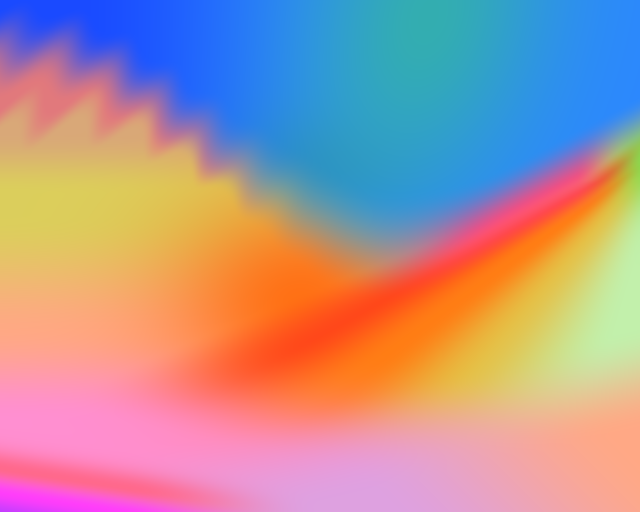
Write a WebGL 2 fragment shader that draws this background.

```glsl
#version 300 es
precision highp float;
// Soft blurred gradient: a blue sky field dipping into a warm, rippled spectrum.
uniform vec2 u_resolution;
out vec4 fragColor;

// Cool field
const vec3 DEEP_BLUE = vec3(0.10, 0.29, 1.00);
const vec3 AZURE     = vec3(0.17, 0.53, 1.00);
const vec3 TEAL      = vec3(0.20, 0.68, 0.69);
const vec3 STEEL     = vec3(0.16, 0.52, 0.76);
// Warm field
const vec3 PINK   = vec3(1.00, 0.56, 0.82);
const vec3 PEACH  = vec3(1.00, 0.66, 0.52);
const vec3 STRAW  = vec3(0.86, 0.81, 0.36);
const vec3 TAN    = vec3(0.85, 0.66, 0.47);
const vec3 ORANGE = vec3(1.00, 0.44, 0.08);
const vec3 ROSE   = vec3(0.89, 0.44, 0.49);
// Diagonal spectrum and lower corners
const vec3 RED     = vec3(1.00, 0.28, 0.10);
const vec3 TANGERINE = vec3(1.00, 0.49, 0.08);
const vec3 AMBER   = vec3(0.90, 0.75, 0.27);
const vec3 MINT    = vec3(0.76, 0.94, 0.67);
const vec3 LIME    = vec3(0.50, 0.88, 0.33);
const vec3 HOT_PINK = vec3(1.00, 0.29, 0.48);
const vec3 LILAC   = vec3(0.87, 0.63, 0.88);
const vec3 CORAL   = vec3(1.00, 0.41, 0.55);
const vec3 MAGENTA = vec3(1.00, 0.24, 0.98);
const vec3 VIOLET  = vec3(0.74, 0.24, 1.00);

const float RIPPLE_PERIOD = 0.10;
const float RIPPLE_LEAN = 0.5;
const float FAN_SLOPE = 1.063;

float glow(vec2 p, vec2 center, vec2 radius) {
    vec2 q = (p - center) / radius;
    return exp(-dot(q, q));
}

// Height of the border between the cool and warm fields
float borderHeight(float x) {
    float left = 0.905 - 0.40 * smoothstep(0.05, 0.65, x);
    float right = 0.568 + 0.67 * (x - 0.716);
    return log(exp(40.0 * left) + exp(40.0 * right)) / 40.0;
}

vec3 coolField(vec2 p) {
    vec3 c = mix(DEEP_BLUE, AZURE, smoothstep(0.1, 0.55, p.x));
    c = mix(c, STEEL, 0.8 * glow(p, vec2(0.50, 0.67), vec2(0.14, 0.11)));
    vec2 leaned = vec2(p.x - 0.15 * (p.y - 0.97), p.y);
    return mix(c, TEAL, glow(leaned, vec2(0.67, 0.97), vec2(0.19, 0.38)));
}

// Colours fanning out from red to mint across a diagonal; t is in fan widths
vec3 fanColor(float t) {
    vec3 c = mix(RED, TANGERINE, smoothstep(-1.0, 0.0, t));
    c = mix(c, AMBER, smoothstep(0.0, 1.0, t));
    return mix(c, MINT, smoothstep(0.8, 2.1, t));
}

vec3 warmField(vec2 p, float border, float ripple) {
    // Vertical wash on the left and the central orange
    vec3 c = mix(PINK, PEACH, smoothstep(0.18, 0.36, p.y));
    c = mix(c, STRAW, smoothstep(0.34, 0.58, p.y));
    c = mix(c, TAN, smoothstep(0.62, 0.74, p.y));
    c = mix(c, ORANGE, glow(p, vec2(0.47, 0.41), vec2(0.20, 0.20)));

    // Diagonal fan on the right
    float fanWidth = max(0.03, 0.052 + 0.40 * (0.593 - p.y));
    float t = (p.x - FAN_SLOPE * p.y - 0.279) / fanWidth;
    float fan = smoothstep(-2.2, -0.9, t);
    fan *= smoothstep(0.08, 0.34, p.y + 0.3 * (p.x - 0.5));
    c = mix(c, fanColor(t), fan);

    // Lilac to peach floor
    vec3 ground = mix(LILAC, PEACH, smoothstep(0.6, 1.1, p.x + 0.8 * p.y));
    float groundTop = 0.13 + 0.3 * (p.x - 0.56);
    c = mix(c, ground, 1.0 - smoothstep(-0.1, 0.1, p.y - groundTop));

    // Rose fringe on the left, hot pink fringe on the right
    float fringe = border - mix(0.13, 0.04, smoothstep(0.0, 0.33, p.x)) + 0.03 * ripple;
    float rose = smoothstep(-0.05, 0.03, p.y - fringe) * (1.0 - smoothstep(0.3, 0.45, p.x));
    c = mix(c, ROSE, 0.85 * rose);
    float hot = smoothstep(-0.12, -0.03, p.y - border);
    hot *= smoothstep(0.55, 0.75, p.x) * (1.0 - smoothstep(0.9, 0.98, p.x));
    c = mix(c, HOT_PINK, hot);
    c = mix(c, LIME, glow(p, vec2(1.02, 0.69), vec2(0.06, 0.09)));

    // Slanted neon band in the lower left corner
    float band = p.y + 0.19 * p.x;
    float fade = 1.0 - smoothstep(0.2, 0.5, p.x);
    c = mix(c, CORAL, fade * exp(-pow((band - 0.085) / 0.035, 2.0)));
    c = mix(c, MAGENTA, fade * (1.0 - smoothstep(0.035, 0.085, band)));
    return mix(c, VIOLET, fade * (1.0 - smoothstep(-0.01, 0.04, band)));
}

void main() {
    vec2 p = gl_FragCoord.xy / u_resolution;
    float border = borderHeight(p.x);
    float phase = (p.x - 0.12 - RIPPLE_LEAN * (p.y - 0.76)) / RIPPLE_PERIOD;
    float ripple = cos(6.28318 * phase) * (1.0 - smoothstep(0.25, 0.55, p.x));

    // Blend the two fields over a border of varying softness
    float softness = mix(0.085, 0.055, smoothstep(0.6, 0.8, p.x));
    softness += 0.035 * exp(-pow((p.x - 0.5) / 0.15, 2.0));
    float cool = smoothstep(-softness, softness, p.y - border - 0.015 * ripple);
    fragColor = vec4(mix(warmField(p, border, ripple), coolField(p), cool), 1.0);
}
```
